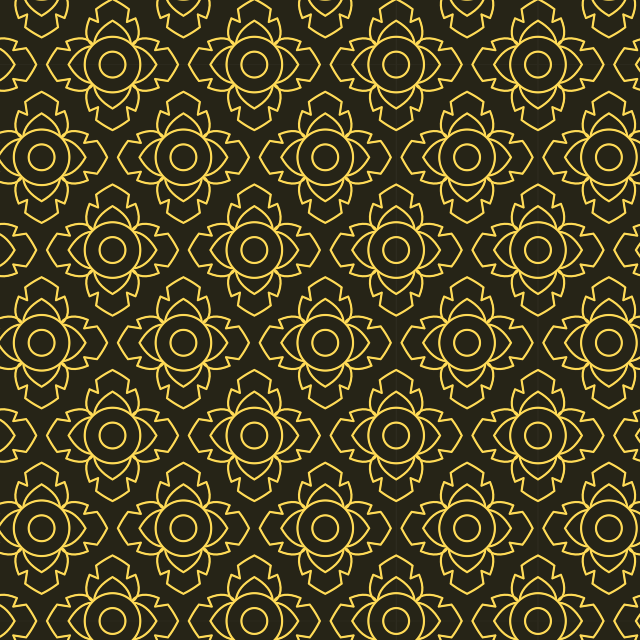
Give the GLSL for this pattern, as a three.js fragment shader.

```glsl
// Gold line-art flowers on near-black, set in a staggered lattice.
// Each flower is two rings plus four mirrored petals; petal outlines are
// quadratic curves measured as short chords, then stroked with soft edges.
varying vec2 vUv;

const vec3 GROUND = vec3(0.15, 0.14, 0.09);
const vec3 GOLD = vec3(1.0, 0.86, 0.34);
const vec2 PERIOD = vec2(0.2216, 0.2898);
const vec2 ORIGIN = vec2(0.1758, 0.8991);
const float REACH = 0.1024;       // flower centre to petal tip
const float HALF_LINE = 0.0017;
const int CHORDS = 8;

float segmentDistance(vec2 p, vec2 a, vec2 b) {
  vec2 pa = p - a, ba = b - a;
  return length(pa - ba * clamp(dot(pa, ba) / dot(ba, ba), 0.0, 1.0));
}

float curveDistance(vec2 p, vec2 a, vec2 control, vec2 b) {
  float d = 1e3;
  vec2 last = a;
  for (int i = 1; i <= CHORDS; i++) {
    float t = float(i) / float(CHORDS);
    vec2 next = mix(mix(a, control, t), mix(control, b, t), t);
    d = min(d, segmentDistance(p, last, next));
    last = next;
  }
  return d;
}

float ringDistance(vec2 p, float radius) {
  return abs(length(p) - radius);
}

// Right half of an upward petal whose tip lies at (0, 1).
float petalDistance(vec2 p) {
  vec2 spike = vec2(0.35, 0.705);
  vec2 notch = vec2(0.22, 0.65);
  vec2 shoulder = vec2(0.25, 0.845);
  float inner = curveDistance(p, vec2(0.28, 0.32), vec2(0.26, 0.52), vec2(0.0, 0.67));
  float lobe = curveDistance(p, vec2(0.305, 0.295), vec2(0.47, 0.42), spike);
  float barb = min(segmentDistance(p, spike, notch), segmentDistance(p, notch, shoulder));
  float crown = curveDistance(p, shoulder, vec2(0.14, 0.93), vec2(0.0, 1.0));
  return min(min(inner, lobe), min(barb, crown));
}

float flowerDistance(vec2 p) {
  vec2 q = abs(p);
  float rings = min(ringDistance(p, 0.197), ringDistance(p, 0.424));
  return min(rings, min(petalDistance(q), petalDistance(q.yx)));
}

// Offset from the nearest point of a rectangular lattice.
vec2 latticeOffset(vec2 p, vec2 period) {
  return (fract(p / period + 0.5) - 0.5) * period;
}

float stroke(float d, float halfWidth, float pixel) {
  return 1.0 - smoothstep(halfWidth - 0.6 * pixel, halfWidth + 0.6 * pixel, d);
}

// Hairline joins along two columns and two rows of flower centres.
float seams(vec2 p, float pixel) {
  float tint = 0.0;
  for (int i = 0; i < 2; i++) {
    float k = float(i);
    float column = abs(p.x - (2.0 + k) * PERIOD.x);
    float row = abs(p.y + 3.0 * k * PERIOD.y);
    tint = max(tint, 0.09 * stroke(column, 0.0005, pixel));
    tint = max(tint, 0.04 * stroke(row, 0.0005, pixel));
  }
  return tint;
}

void main() {
  vec2 p = vUv - ORIGIN;
  float pixel = max(fwidth(vUv.x), fwidth(vUv.y));

  // Two interleaved lattices give the half-step stagger.
  float d = 1e3;
  for (int i = 0; i < 2; i++) {
    vec2 local = latticeOffset(p - 0.5 * float(i) * PERIOD, PERIOD);
    d = min(d, flowerDistance(local / REACH) * REACH);
  }

  vec3 color = mix(GROUND, vec3(0.8), seams(p, pixel));
  color = mix(color, GOLD, stroke(d, HALF_LINE, pixel));
  gl_FragColor = vec4(color, 1.0);
}
```
